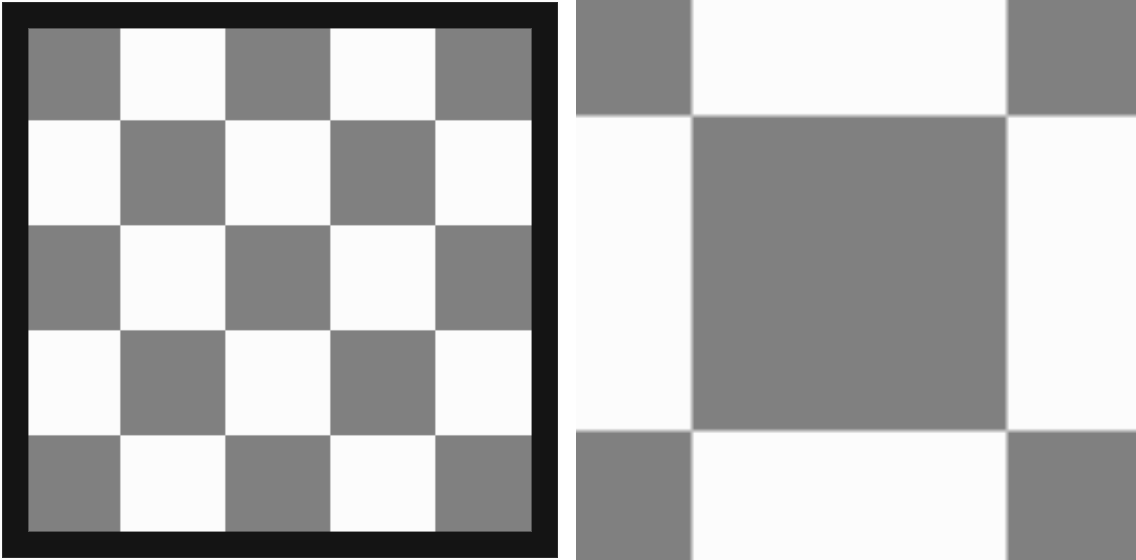
Left: the whole. Right: its middle third, enlarged.
A three.js fragment shader for this pattern:

```glsl
// A grey and white checkerboard in a thick black square frame with a thin pale rim.
// Signed triangle waves give smooth checks whose outer cells are cropped by the
// frame; box distances draw the frame itself.

varying vec2 vUv;

const vec3 WHITE = vec3(0.99);
const vec3 GREY = vec3(0.5);
const vec3 BLACK = vec3(0.08);

const float CELL = 0.1875;                       // side of one check
const vec2 GRID_ORIGIN = vec2(0.2148, 0.2227);   // a crossing of the grid lines
const float FRAME_INNER = 0.4492;                // half widths of the frame
const float FRAME_OUTER = 0.4961;
const float CHECK_SOFTNESS = 0.0016;
const float FRAME_SOFTNESS = 0.0009;

// Signed distance to the nearest grid line, in cells: positive in even cells.
vec2 signedStripes(vec2 cells) {
  return 0.5 - abs(mod(cells + 0.5, 2.0) - 1.0);
}

// 1 in cells whose column and row sum to an even number, 0 in the others.
float checker(vec2 p, vec2 origin, float size, float softness) {
  vec2 stripes = signedStripes((p - origin) / size) * size;
  vec2 signs = clamp(stripes / softness, -1.0, 1.0);
  return 0.5 + 0.5 * signs.x * signs.y;
}

// 1 inside a centred square, 0 outside.
float squareMask(vec2 p, float halfSize, float softness) {
  vec2 offset = abs(p - 0.5);
  float dist = max(offset.x, offset.y) - halfSize;
  return 1.0 - smoothstep(-softness, softness, dist);
}

void main() {
  float check = checker(vUv, GRID_ORIGIN, CELL, CHECK_SOFTNESS);
  vec3 board = mix(WHITE, GREY, check);

  // Rim, then frame, then board
  vec3 color = mix(WHITE, BLACK, squareMask(vUv, FRAME_OUTER, FRAME_SOFTNESS));
  color = mix(color, board, squareMask(vUv, FRAME_INNER, FRAME_SOFTNESS));

  gl_FragColor = vec4(color, 1.0);
}
```
